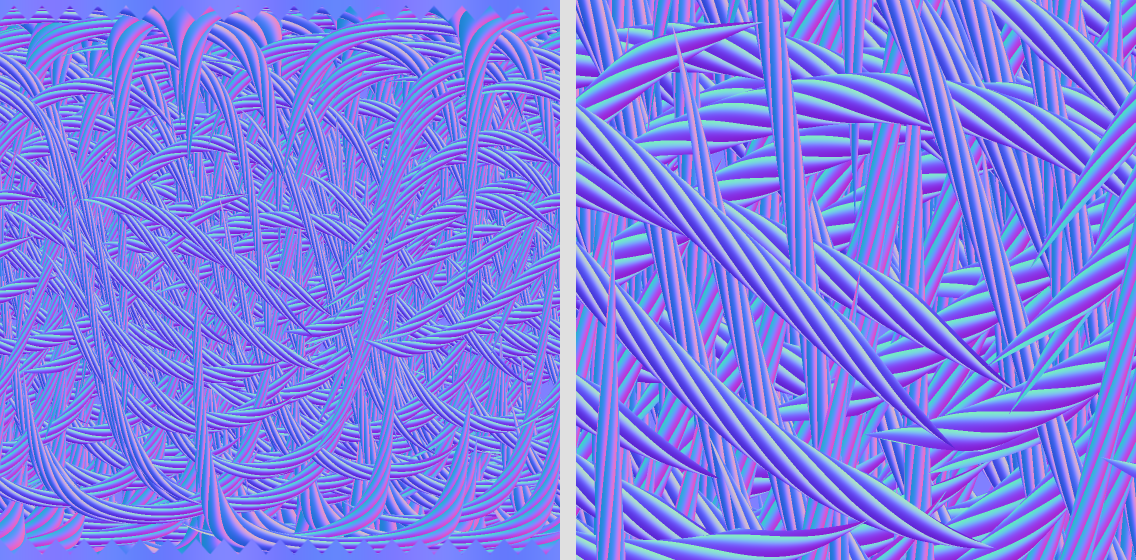
Left: the whole. Right: its middle third, enlarged.
Write a three.js fragment shader that draws this texture map.

```glsl
varying vec2 vUv;

const float PI = 3.14159265;
const float TAU = 6.2831853;
const int ROPES = 170;
const float ROPE_RADIUS = 0.047;
const float STRANDS = 7.0;
const float TWISTS = 37.0;
const float TEETH = 20.0;

vec4 hash41(float n) {
  vec4 q = fract(vec4(n) * vec4(0.1031, 0.1030, 0.0973, 0.1099));
  q += dot(q, q.wzxy + 33.33);
  return fract((q.xxyz + q.yzzw) * q.zywx);
}

// Unit direction spread evenly over the sphere
vec3 sphereDirection(vec2 r) {
  float z = 2.0 * r.x - 1.0;
  float a = TAU * r.y;
  return vec3(sqrt(1.0 - z * z) * vec2(cos(a), sin(a)), z);
}

// Slope over one strand, c from -1 to 1, with a leaning crest
float strandSlope(float c, float lean) {
  return 1.2 * c + lean * (0.6 * c * c - 0.2);
}

// Surface tilt of a twisted rope: u across it, t the angle along it
vec2 ropeTilt(float u, float t, vec2 across) {
  vec2 along = vec2(across.y, -across.x);
  float strand = fract((STRANDS * asin(u) + TWISTS * t) / TAU);
  vec2 strandDir = normalize(across + 0.25 * along);
  float lean = clamp(1.5 * (strandDir.x + strandDir.y), -1.0, 1.0);
  return across * u * 0.55 + strandDir * strandSlope(2.0 * strand - 1.0, lean);
}

// Tilt of the topmost rope wound round the sphere at this point
vec2 woundTilt(vec2 uv) {
  float lon = TAU * uv.x;
  float lat = PI * (uv.y - 0.5);
  vec3 p = vec3(cos(lat) * vec2(cos(lon), sin(lon)), sin(lat));
  vec3 east = vec3(-sin(lon), cos(lon), 0.0);
  vec3 north = cross(p, east);

  for (int i = 0; i < ROPES; i++) {
    vec4 rnd = hash41(float(i) + 17.0);
    vec3 axis = sphereDirection(rnd.xy);
    float d = dot(axis, p) - 0.12 * (rnd.z - 0.5);
    if (abs(d) >= ROPE_RADIUS) continue;

    vec3 a = normalize(cross(axis, vec3(0.31, 0.52, 0.79)));
    float t = atan(dot(p, cross(axis, a)), dot(p, a));
    // Part of each winding dives below the others
    if (sin(2.0 * t + 9.0 * d + TAU * rnd.w) < -0.6) continue;

    vec2 across = normalize(vec2(dot(axis, east), dot(axis, north)));
    return ropeTilt(d / ROPE_RADIUS, t, across);
  }
  return vec2(0.0);
}

vec3 encodeNormal(vec2 tilt) {
  return normalize(vec3(tilt, 1.0)) * 0.5 + 0.5;
}

// Smooth toothed caps at both poles
float poleCap(vec2 uv, float blur) {
  float tooth = abs(fract(uv.x * TEETH) * 2.0 - 1.0);
  float rim = 0.010 + 0.028 * tooth;
  float fromPole = min(uv.y, 1.0 - uv.y);
  return 1.0 - smoothstep(rim - blur, rim + blur, fromPole);
}

void main() {
  vec2 px = fwidth(vUv);

  // Average four points per pixel to smooth the edges
  vec3 color = vec3(0.0);
  for (int j = 0; j < 4; j++) {
    vec2 corner = vec2(mod(float(j), 2.0), floor(float(j) / 2.0)) - 0.5;
    color += 0.25 * encodeNormal(woundTilt(vUv + 0.5 * corner * px));
  }

  vec2 capTilt = vec2(-0.10 + 0.12 * sin(TAU * 3.0 * vUv.x), 0.05 * cos(TAU * 5.0 * vUv.x));
  color = mix(color, encodeNormal(capTilt), poleCap(vUv, 0.003));
  gl_FragColor = vec4(color, 1.0);
}
```
